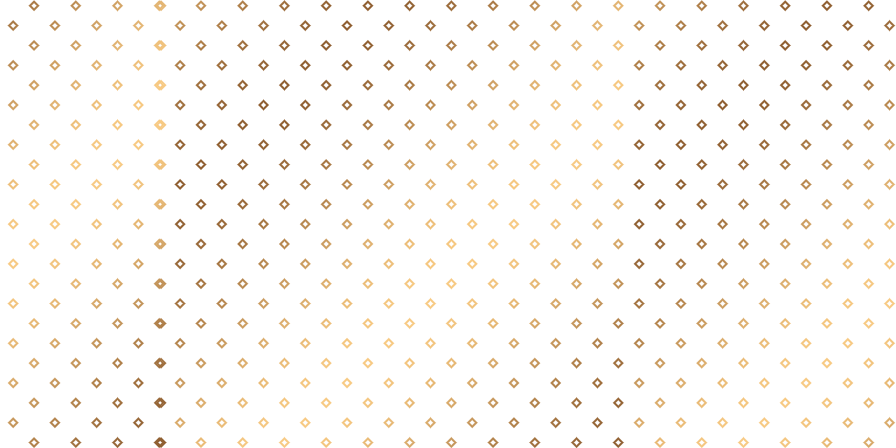
A WebGL 2 fragment shader for this pattern:

```glsl
#version 300 es
precision highp float;

uniform vec2 u_resolution;
out vec4 fragColor;

// Signed distance to a hollow diamond outline
float diamondOutline(vec2 q) {
    float reach = abs(q.x) + abs(q.y);
    return abs(reach - 0.0090) * 0.7071 - 0.0023;
}

// Diagonal bronze-to-gold sheen, restarting at each panel edge
vec3 metalSheen(vec2 p) {
    float panelX = mod(p.x - 0.378, 1.0247) + 0.378;
    float tone = 0.5 + 0.5 * cos(6.28319 * (panelX + p.y - 1.62) / 1.56);
    vec3 bronze = vec3(0.56, 0.37, 0.19);
    vec3 gold = vec3(0.97, 0.79, 0.51);
    return mix(bronze, gold, tone);
}

void main() {
    // Heights of the canvas, measured down from the top left
    float pixel = 1.0 / u_resolution.y;
    vec2 p = gl_FragCoord.xy * pixel;
    p.y = 1.0 - p.y;

    // Staggered rows: odd rows move by half a column
    vec2 pitch = vec2(0.09315, 0.04432);
    float row = floor((p.y - 0.0128) / pitch.y + 0.5);
    float firstX = 0.0760 - 0.5 * pitch.x * mod(row, 2.0);
    float column = floor((p.x - firstX) / pitch.x + 0.5);
    vec2 center = vec2(firstX + column * pitch.x, 0.0128 + row * pitch.y);
    vec2 local = p - center;

    // One seam column carries a second, slightly shifted outline
    float dist = diamondOutline(local);
    if (abs(center.x - 0.3555) < 0.02) {
        dist = min(dist, diamondOutline(local - vec2(0.004, 0.0)));
    }

    float ink = 1.0 - smoothstep(-0.7 * pixel, 0.7 * pixel, dist);
    fragColor = vec4(mix(vec3(1.0), metalSheen(p), ink), 1.0);
}
```
